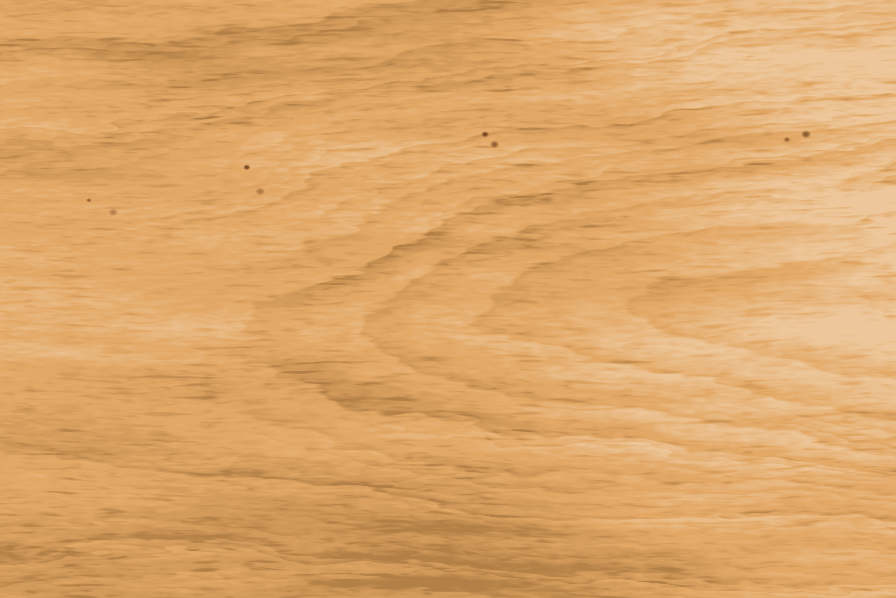
A Shadertoy shader for this texture:

```glsl
#define RING_GAP 0.085
#define NOSE_SLOPE 0.27
#define NOSE_WIDTH 0.06
#define WARP 0.10
#define RING_DEPTH 0.60
#define PORE_DEPTH 0.42
#define PORE_SCALE vec2(13.0, 150.0)
#define KNOT_PAIRS 4
#define DARK_GRAIN vec3(0.70, 0.50, 0.275)
#define TAN_WOOD vec3(0.83, 0.61, 0.36)
#define HONEY_WOOD vec3(0.89, 0.66, 0.40)
#define PALE_WOOD vec3(0.925, 0.77, 0.59)

// Integer hash giving two values in 0..1
vec2 hash2(vec2 cell) {
    uvec2 q = uvec2(ivec2(cell) + 32768);
    uint h = q.x * 1597334677u ^ q.y * 3812015801u;
    h = (h ^ (h >> 15)) * 2246822519u;
    h = (h ^ (h >> 13)) * 3266489917u;
    h ^= h >> 16;
    return vec2(h & 65535u, h >> 16) / 65535.0;
}

float cornerSlope(vec2 cell, vec2 offset) {
    return dot(hash2(cell) * 2.0 - 1.0, offset);
}

float gradientNoise(vec2 p) {
    vec2 i = floor(p), f = p - i;
    vec2 u = f * f * f * (f * (f * 6.0 - 15.0) + 10.0);
    vec2 e = vec2(1.0, 0.0);
    float low = mix(cornerSlope(i, f), cornerSlope(i + e, f - e), u.x);
    float high = mix(cornerSlope(i + e.yx, f - e.yx), cornerSlope(i + 1.0, f - 1.0), u.x);
    return mix(low, high, u.y);
}

// Sharp on the outer side of a ring, fading towards its inside
float ringShade(float phase, float power) {
    float f = fract(phase);
    float strength = 0.2 + 0.8 * hash2(vec2(floor(phase), power)).x;
    return pow(f, power) * (1.0 - smoothstep(0.90, 1.0, f)) * strength;
}

// Nested arches opening to the right, flattening away from their axis
float ringDistance(vec2 p, float dy) {
    float d = sqrt(dy * dy + NOSE_WIDTH * NOSE_WIDTH);
    d -= NOSE_SLOPE * p.x * smoothstep(-0.6, 0.9, p.x) * exp(-5.0 * dy * dy);
    d += WARP * gradientNoise(p * vec2(1.7, 4.0) + 3.7);
    d += 0.045 * gradientNoise(p * vec2(4.0, 10.0) + 9.1);
    d += 0.018 * gradientNoise(p * vec2(11.0, 38.0));
    return d + 0.014 * gradientNoise(p * vec2(22.0, 110.0) + 2.0);
}

// Small soft pin knots, in pairs spread over the width
float pinKnots(vec2 p, float aspect) {
    float cover = 0.0;
    for (int i = 0; i < 2 * KNOT_PAIRS; i++) {
        int pair = i / 2;
        vec2 spread = hash2(vec2(pair, 71));
        vec2 center = vec2((float(pair) + spread.x) / float(KNOT_PAIRS) * aspect, 0.15 + 0.7 * spread.y);
        vec2 jitter = hash2(vec2(i, 23));
        center += (jitter - 0.5) * vec2(0.06, 0.05);
        float r = length((p - center) * vec2(0.8, 1.0));
        float size = mix(0.002, 0.005, jitter.x);
        cover = max(cover, (1.0 - smoothstep(size * 0.3, size * 1.6, r)) * (0.3 + 0.6 * jitter.y));
    }
    return cover;
}

vec3 woodColor(float tone) {
    vec3 c = mix(DARK_GRAIN, TAN_WOOD, smoothstep(-0.05, 0.38, tone));
    c = mix(c, HONEY_WOOD, smoothstep(0.34, 0.60, tone));
    return mix(c, PALE_WOOD, clamp((tone - 0.62) / 0.42, 0.0, 1.1));
}

void mainImage(out vec4 fragColor, in vec2 fragCoord) {
    float aspect = iResolution.x / iResolution.y;
    vec2 p = fragCoord / iResolution.y;
    float dy = p.y - 0.43 - 0.04 * p.x;
    float d = ringDistance(p, dy);
    d += 0.06 * gradientNoise(vec2(d * 8.0, 0.5));

    // Growth rings: broad arches, with finer bands outside them
    float outside = smoothstep(0.10, 0.26, abs(dy));
    float arches = ringShade(d / RING_GAP - 0.05, 2.2);
    arches *= mix(smoothstep(0.25, 0.6, p.x), 0.85, outside);
    float bands = ringShade(d * 2.7 / RING_GAP + 0.4, 1.6) * mix(0.2, 1.0, outside);

    // Fibres and pores run almost level, following the arches a little
    vec2 grain = vec2(p.x, p.y + 0.025 * gradientNoise(p * vec2(1.6, 2.5)) - 0.04 * dy * p.x);
    float streaks = gradientNoise(grain * vec2(3.0, 40.0) + 5.3);
    float fibres = gradientNoise(grain * vec2(22.0, 150.0) + 17.0);
    fibres += 0.7 * gradientNoise(grain * vec2(50.0, 210.0) + 31.0);
    float pores = smoothstep(0.08, 0.45, gradientNoise(grain * PORE_SCALE));
    pores += 0.6 * smoothstep(0.12, 0.45, gradientNoise(grain * vec2(30.0, 190.0) + 63.0));
    pores *= 0.5 + 0.5 * arches + 0.5 * bands + 0.7 * gradientNoise(p * vec2(5.0, 9.0));

    // Overall light: pale at the right, browner along the bottom
    float tone = 0.70 + 0.34 * smoothstep(0.45, 1.0, p.x / aspect);
    tone -= 0.24 * smoothstep(0.38, 0.0, p.y);
    tone += 0.34 * gradientNoise(p * vec2(1.6, 5.0) + 21.0);
    tone += 0.30 * gradientNoise(grain * vec2(1.3, 13.0) + 51.0);
    tone += 0.28 * streaks + 0.20 * fibres;
    tone -= RING_DEPTH * arches + 0.32 * bands + PORE_DEPTH * pores;

    // Dark stripes low on the left
    float stripes = smoothstep(0.0, 0.4, gradientNoise(grain * vec2(1.2, 19.0) + 40.0));
    tone -= 0.55 * stripes * smoothstep(0.24, 0.06, p.y) * smoothstep(1.1, 0.2, p.x);

    vec3 color = woodColor(tone);
    color = mix(color, vec3(0.42, 0.23, 0.10), pinKnots(p, aspect));
    fragColor = vec4(color, 1.0);
}
```
